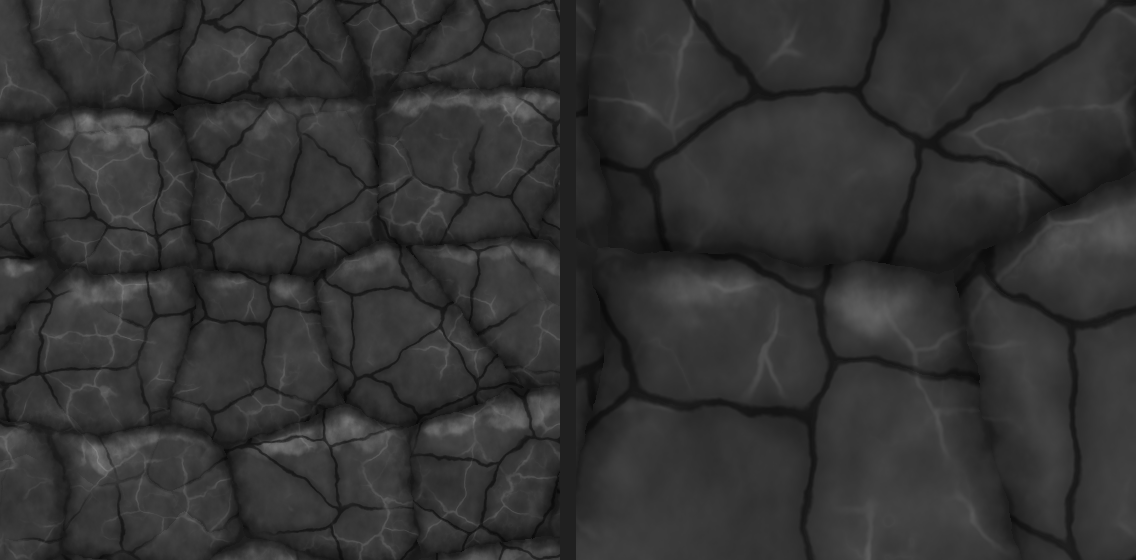
Left, the full canvas; right, a detail of the centre.
Reproduce this texture procedurally as a WebGL 2 fragment shader.

```glsl
#version 300 es
precision highp float;

uniform vec2 u_resolution;
out vec4 fragColor;

#define STONES 3.6
#define FRAGMENTS 7.6
#define VEINS 12.5
#define FACE_TONE 0.222
#define GAP_SHADE 0.60
#define GAP_WIDTH 0.034
#define RIM_LIGHT 0.15
#define VEIN_LIGHT 0.075
#define CRACK_SHADE 0.38
#define ROUGHNESS 0.014

struct Cell {
    float edge;  // rounded distance to the border
    float up;    // how far the nearest border faces upward
    vec2 id;
};

float hash(vec2 p) {
    vec3 q = fract(p.xyx * 0.1031);
    q += dot(q, q.yzx + 33.33);
    return fract((q.x + q.y) * q.z);
}

vec2 hash2(vec2 p) {
    return vec2(hash(p), hash(p + 57.3));
}

float noise(vec2 p) {
    vec2 i = floor(p), f = fract(p);
    f = f * f * (3.0 - 2.0 * f);
    float low = mix(hash(i), hash(i + vec2(1, 0)), f.x);
    float high = mix(hash(i + vec2(0, 1)), hash(i + 1.0), f.x);
    return mix(low, high, f.y);
}

float fbm(vec2 p) {
    float sum = 0.0, amp = 0.516;
    for (int i = 0; i < 5; i++) {
        sum += amp * noise(p);
        p = mat2(1.6, 1.2, -1.2, 1.6) * p + 11.7;
        amp *= 0.5;
    }
    return sum;
}

vec2 warp(vec2 p) {
    return vec2(fbm(p), fbm(p + 31.4)) - 0.5;
}

// Cell centres lie in staggered rows
vec2 centre(vec2 cell, float jitter) {
    return cell + vec2(0.5 * mod(cell.y, 2.0) + 0.5, 0.5) + jitter * (hash2(cell) - 0.5);
}

// A stretch above 1 flattens the upper and lower borders
Cell cells(vec2 p, float jitter, float stretch, float rounding) {
    vec2 metric = vec2(1.0, stretch);
    vec2 home = floor(p), id = home;
    float nearest = 1e5;
    for (int j = -2; j <= 2; j++)
    for (int i = -2; i <= 2; i++) {
        vec2 cell = home + vec2(i, j);
        float d = length(metric * (centre(cell, jitter) - p));
        if (d < nearest) { nearest = d; id = cell; }
    }
    vec2 own = centre(id, jitter);
    float weight = 1e-30, up = 0.0;
    for (int j = -2; j <= 2; j++)
    for (int i = -2; i <= 2; i++) {
        if (i == 0 && j == 0) continue;
        vec2 other = centre(id + vec2(i, j), jitter);
        vec2 normal = normalize(metric * metric * (other - own));
        float w = exp(-dot(0.5 * (own + other) - p, normal) / rounding);
        weight += w;
        up += w * normal.y;
    }
    return Cell(-rounding * log(weight), up / weight, id);
}

void main() {
    vec2 uv = gl_FragCoord.xy / min(u_resolution.x, u_resolution.y);
    vec2 p = uv + 4.0 * ROUGHNESS * warp(uv * 7.0) + ROUGHNESS * warp(uv * 34.0 + 5.0);

    Cell stone = cells(p * STONES + 3.0, 0.62, 1.35, 0.035);
    float edge = stone.edge / STONES;
    vec2 local = p + 9.0 * hash2(stone.id + 3.0);
    Cell fragment = cells(local * FRAGMENTS, 0.95, 1.0, 0.015);
    float crack = fragment.edge / FRAGMENTS;
    vec2 bent = local + 0.035 * warp(uv * 16.0 + 8.0);
    float vein = cells(bent * VEINS, 1.0, 1.0, 0.015).edge / VEINS;

    float cloud = fbm(uv * 9.0 + 2.0);
    float grain = fbm(uv * vec2(58.0, 44.0));
    float patches = smoothstep(0.38, 0.66, fbm(uv * 13.0 + 20.0));

    // Stone faces with tonal facets and scratches
    float tone = FACE_TONE + 0.07 * (cloud - 0.5) + 0.07 * (grain - 0.5);
    tone += 0.03 * (hash(fragment.id + 7.0) - 0.5);
    tone += 0.025 * stone.up * smoothstep(0.10, 0.01, edge);
    float ridge = 1.0 - abs(2.0 * fbm(uv * 21.0 + 40.0) - 1.0);
    tone += 0.03 * pow(ridge, 14.0) * patches;

    // Pale veins
    float line = smoothstep(0.0035, 0.0, vein) + 0.4 * smoothstep(0.016, 0.0, vein);
    tone += VEIN_LIGHT * line * patches;

    // Worn upper rims
    float ragged = edge + 0.09 * (fbm(uv * 15.0 + 60.0) - 0.5);
    float rim = smoothstep(0.052, 0.034, ragged) * smoothstep(0.006, 0.02, edge);
    rim *= smoothstep(0.55, 0.92, stone.up) * (0.35 + 0.65 * hash(stone.id + 19.0));
    tone += RIM_LIGHT * rim * (0.35 + 1.1 * grain);

    // Cracks with lit lower lips
    float depth = smoothstep(0.32, 0.58, fbm(uv * 6.0 + 80.0));
    float lip = smoothstep(0.018, 0.004, crack) * smoothstep(0.2, 0.9, fragment.up);
    tone += 0.05 * lip * patches;
    float cut = CRACK_SHADE * smoothstep(0.004, 0.0008, crack) + 0.2 * smoothstep(0.02, 0.0, crack);
    tone *= 1.0 - cut * depth;

    // Shaded gaps between the stones
    float gap = edge + 0.012 * (grain - 0.5);
    tone *= mix(GAP_SHADE, 1.0, smoothstep(-0.004, GAP_WIDTH, gap));
    tone *= 1.0 - 0.2 * smoothstep(0.006, 0.0, gap);

    fragColor = vec4(vec3(clamp(tone, 0.0, 1.0)), 1.0);
}
```
